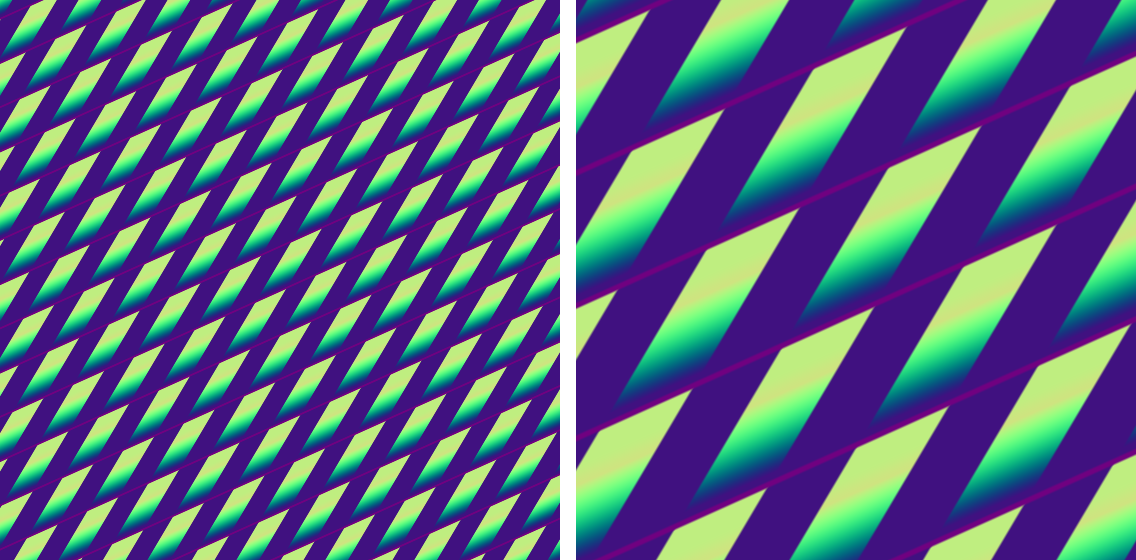
Left: the whole. Right: its middle third, enlarged.
Give the GLSL for this pattern, as a three.js fragment shader.

```glsl
// Slanted lattice: steep half-width stripes cut into parallelograms by thin oblique lines.
// Colours lie on a red-green circle at constant blue; each parallelogram sweeps
// the circle from violet at its foot through teal and green to pale lime.

varying vec2 vUv;

// Each lattice axis: repeats per canvas unit, slope and phase
const float STRIPE_FREQ  = 12.59;
const float STRIPE_LEAN  = 0.592;   // sideways run per unit of height
const float STRIPE_PHASE = 0.176;
const float STRIPE_FILL  = 0.51;    // bright share of each stripe period
const float ROW_FREQ     = 12.66;
const float ROW_SLOPE    = 0.4505;  // rise per unit of width
const float ROW_PHASE    = 0.766;

// Sizes in canvas units
const float LINE_HALF = 0.0016;
const float SOFT      = 0.0009;

// Hue angles in degrees on the red-green circle
const float GROUND_HUE = 240.0;
const float LINE_HUE   = 263.0;
const float BRIGHT_HUE = 60.0;
const float OVERSHOOT  = 8.0;       // warm band just above the sweep
const float SWEEP_START = 264.0;
const float SWEEP_RATE  = 330.0;    // degrees per row height

vec3 circleColour(float degrees) {
  float a = radians(degrees);
  return vec3(0.5 + 0.5 * cos(a), 0.5 + 0.5 * sin(a), 0.5);
}

// Hue along a parallelogram, from foot (0) to top (1)
float sweepHue(float height) {
  float hue = clamp(SWEEP_START - SWEEP_RATE * height, BRIGHT_HUE - OVERSHOOT, GROUND_HUE);
  return hue + OVERSHOOT * smoothstep(0.64, 0.80, height);
}

// Soft coverage of a band, given its signed distance
float coverage(float dist) {
  return 1.0 - smoothstep(-SOFT, SOFT, dist);
}

void main() {
  // Skewed lattice coordinates
  float across = (vUv.x - STRIPE_LEAN * vUv.y) * STRIPE_FREQ + STRIPE_PHASE;
  float height = fract((vUv.y - ROW_SLOPE * vUv.x) * ROW_FREQ + ROW_PHASE);

  // Perpendicular distances, turned back into canvas units
  float acrossScale = STRIPE_FREQ * length(vec2(1.0, STRIPE_LEAN));
  float rowScale = ROW_FREQ * length(vec2(1.0, ROW_SLOPE));
  float fromCentre = abs(fract(across + 0.5 * STRIPE_FILL + 0.5) - 0.5);
  float stripeDist = (fromCentre - 0.5 * STRIPE_FILL) / acrossScale;
  float lineDist = min(height, 1.0 - height) / rowScale - LINE_HALF;

  // Ground, shaded stripes, then row lines on top
  vec3 colour = circleColour(GROUND_HUE);
  colour = mix(colour, circleColour(sweepHue(height)), coverage(stripeDist));
  colour = mix(colour, circleColour(LINE_HUE), coverage(lineDist));

  gl_FragColor = vec4(colour, 1.0);
}
```
